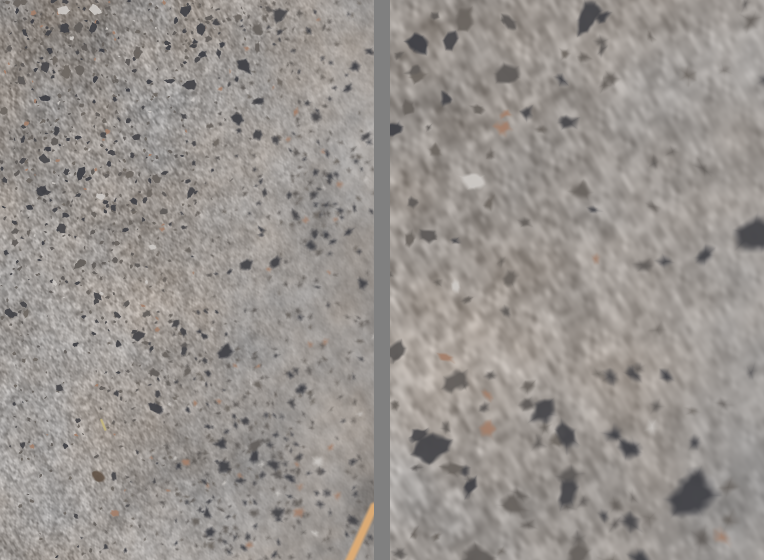
Left, the full canvas; right, a detail of the centre.
This texture is drawn by a Shadertoy shader. Its source:

```glsl
// Worn concrete with clustered dark stone chips, falling out of focus to the lower right.

const vec3 CONCRETE    = vec3(0.625, 0.605, 0.588);
const vec3 DARK_CHIP   = vec3(0.235, 0.240, 0.265);
const vec3 BROWN_CHIP  = vec3(0.440, 0.415, 0.390);
const vec3 RUST_CHIP   = vec3(0.640, 0.500, 0.420);
const vec3 PALE_CHIP   = vec3(0.800, 0.785, 0.770);
const vec3 STAIN       = vec3(0.360, 0.300, 0.250);
const vec3 STRAW       = vec3(0.860, 0.670, 0.460);
const vec3 DRY_GRASS   = vec3(0.760, 0.710, 0.500);
const vec2 GRAIN_AXIS  = vec2(0.50, -0.866);  // direction of the fine streaks
const float GRAIN_STRETCH = 1.6;
const float GRAIN_CONTRAST = 0.25;
const float SHARP_EDGE = 0.0013;
const float BLURRED_EDGE = 0.0065;
const float TAU = 6.28318;

// Chip clusters: centre xy, radii zw, in canvas heights
const int CLUSTER_COUNT = 6;
const vec4 CLUSTERS[CLUSTER_COUNT] = vec4[](
    vec4(0.13, 0.72, 0.17, 0.17), vec4(0.12, 0.94, 0.14, 0.08),
    vec4(0.40, 0.94, 0.14, 0.07), vec4(0.58, 0.67, 0.06, 0.11),
    vec4(0.30, 0.37, 0.09, 0.08), vec4(0.44, 0.18, 0.11, 0.15));

vec3 hash3(vec2 p) {
    vec3 q = fract(vec3(p.xyx) * vec3(0.1031, 0.1030, 0.0973));
    q += dot(q, q.yxz + 33.33);
    return fract((q.xxy + q.yzz) * q.zyx);
}

float noise(vec2 p) {
    vec2 i = floor(p), f = fract(p);
    f = f * f * (3.0 - 2.0 * f);
    vec2 e = vec2(0.0, 1.0);
    return mix(mix(hash3(i).x, hash3(i + e.yx).x, f.x),
               mix(hash3(i + e.xy).x, hash3(i + e.yy).x, f.x), f.y);
}

float fbm(vec2 p) {
    float sum = 0.0, amp = 0.5;
    for (int i = 0; i < 4; i++) {
        sum += amp * noise(p);
        p = mat2(1.6, 1.2, -1.2, 1.6) * p + 17.3;
        amp *= 0.5;
    }
    return sum;
}

float blob(vec2 p, vec4 ellipse) {
    vec2 q = (p - ellipse.xy) / ellipse.zw;
    return exp(-dot(q, q));
}

float clusterDensity(vec2 p) {
    float d = 0.0;
    for (int i = 0; i < CLUSTER_COUNT; i++) d = max(d, blob(p, CLUSTERS[i]));
    return d;
}

float segment(vec2 p, vec2 a, vec2 b) {
    vec2 ab = b - a;
    return length(p - a - ab * clamp(dot(p - a, ab) / dot(ab, ab), 0.0, 1.0));
}

// Angular chip: intersection of half planes at uneven angles and distances
float chipDistance(vec2 q, float radius, vec2 id) {
    vec3 shape = hash3(id + 71.0);
    float turn = shape.x * TAU, d = -1.0;
    q = mat2(cos(turn), sin(turn), -sin(turn), cos(turn)) * q;
    q.y *= 1.0 + 0.8 * shape.y;
    for (int i = 0; i < 6; i++) {
        vec3 side = hash3(id + float(i) * 13.7 + 5.0);
        float angle = (float(i) + 0.7 * side.x) * TAU / 6.0;
        d = max(d, dot(q, vec2(cos(angle), sin(angle))) - radius * (0.7 + 0.5 * side.y));
    }
    return d;
}

// One scattered layer; probability = sparse + clustered * local density
vec3 addChips(vec3 col, vec2 p, float cell, float sparse, float clustered,
              float brownShare, float soft, float seed) {
    vec2 base = floor(p / cell);
    float rough = (noise(p * 260.0 + seed) - 0.5) * 0.0022;
    for (int k = 0; k < 9; k++) {
        vec2 id = base + vec2(k % 3 - 1, k / 3 - 1);
        vec3 place = hash3(id + seed), look = hash3(id + seed + 37.0);
        vec2 centre = (id + 0.2 + 0.6 * place.xy) * cell;
        if (place.z > sparse + clustered * clusterDensity(centre)) continue;
        float radius = cell * mix(0.15, 0.38, look.x * look.x);
        float d = chipDistance(p - centre, radius, id + seed) + rough;
        vec3 tint = mix(DARK_CHIP, BROWN_CHIP, look.y < brownShare ? 0.6 + 0.4 * look.z : 0.3 * look.z);
        if (look.z > 0.95) tint = RUST_CHIP;
        if (look.z < 0.03) tint = PALE_CHIP;
        col = mix(col, tint, 0.95 * smoothstep(soft, -soft, d));
    }
    return col;
}

void mainImage(out vec4 fragColor, in vec2 fragCoord) {
    vec2 p = fragCoord / iResolution.y;
    float blur = smoothstep(0.28, 0.80, p.x + 0.25 * (1.0 - p.y));
    float soft = max(mix(SHARP_EDGE, BLURRED_EDGE, blur), 0.8 / iResolution.y);

    // Broad weathering
    float tone = 0.16 * (fbm(p * 7.0) - 0.47) + 0.10 * (fbm(p * 38.0 + 9.0) - 0.47);
    tone += 0.05 * blob(p, vec4(0.62, 0.75, 0.12, 0.16)) - 0.06 * blob(p, vec4(0.05, 0.96, 0.2, 0.1));
    tone += 0.05 * blob(p, vec4(0.60, 0.13, 0.1, 0.08)) - 0.16 * blob(p, vec4(0.66, 0.09, 0.04, 0.07));
    tone -= 0.05 * clusterDensity(p) * fbm(p * 18.0 + 4.0);

    // Streaked grain, coarser and fainter out of focus
    vec2 g = vec2(dot(p, GRAIN_AXIS) / GRAIN_STRETCH, dot(p, vec2(-GRAIN_AXIS.y, GRAIN_AXIS.x)));
    float fine = 0.55 * noise(g * 210.0) + 0.45 * noise(g * 340.0 + 50.0) - 0.5;
    float coarse = noise(g * 95.0 + 20.0) - 0.5;
    tone += GRAIN_CONTRAST * (fine * mix(1.3, 0.25, blur) + coarse * mix(0.25, 0.32, blur));
    vec3 col = CONCRETE + tone;
    col += vec3(0.02, 0.0, -0.02) * (fbm(p * 11.0 + 30.0) - 0.47) * 2.0;

    // Chips from tiny to large
    col = addChips(col, p, 0.011, 0.10, 0.20, 0.85, soft, 11.0);
    col = addChips(col, p, 0.018, 0.05, 0.32, 0.50, soft, 203.0);
    col = addChips(col, p, 0.032, 0.02, 0.50, 0.22, soft, 419.0);

    // Stain and stray stalks
    float stain = length(p - vec2(0.176, 0.15)) - 0.010 + 0.012 * (noise(p * 90.0) - 0.5);
    col = mix(col, STAIN, 0.85 * smoothstep(0.003, -0.003, stain));
    float grass = segment(p, vec2(0.181, 0.250), vec2(0.188, 0.233)) - 0.002;
    col = mix(col, DRY_GRASS, smoothstep(soft, -soft, grass));
    float straw = segment(p, vec2(0.620, -0.01), vec2(0.668, 0.095)) - 0.007;
    col = mix(col, STRAW, smoothstep(0.004, -0.004, straw));

    fragColor = vec4(clamp(col, 0.0, 1.0), 1.0);
}
```
